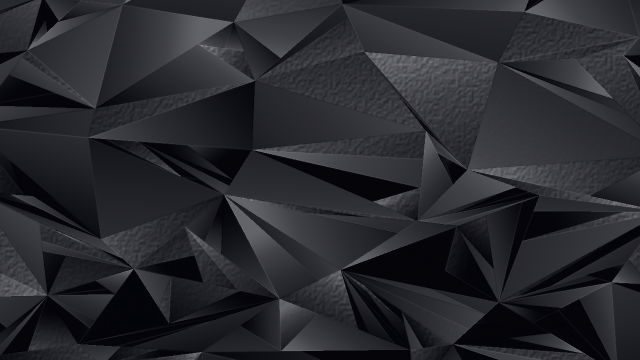
A Shadertoy shader for this background:

```glsl
#define CELL vec2(0.35, 0.195)
#define JITTER 0.43
#define SPLIT_CHANCE 0.62
#define SPLIT_LEVELS 3
#define SHADE_SWING 0.40
#define SEAM_WIDTH 0.0016
#define SEAM_GLOW 0.11
#define GRAIN_SCALE 135.0
#define GRAIN_DEPTH 0.45
#define BAND_SWING 0.25
#define SEED 23.0

float hash(vec2 p) {
    vec3 q = fract(vec3(p.xyx) * vec3(0.1031, 0.1030, 0.0973));
    q += dot(q, q.yzx + 33.33);
    return fract((q.x + q.y) * q.z);
}

float valueNoise(vec2 p) {
    vec2 i = floor(p), f = fract(p);
    f = f * f * (3.0 - 2.0 * f);
    return mix(mix(hash(i), hash(i + vec2(1, 0)), f.x),
               mix(hash(i + vec2(0, 1)), hash(i + vec2(1, 1)), f.x), f.y);
}

float cross2(vec2 a, vec2 b) { return a.x * b.y - a.y * b.x; }

// Positive when p lies left of the line from a to b
float side(vec2 p, vec2 a, vec2 b) { return cross2(b - a, p - a); }

bool inside(vec2 p, vec2 a, vec2 b, vec2 c) {
    return side(p, a, b) >= 0.0 && side(p, b, c) >= 0.0 && side(p, c, a) >= 0.0;
}

vec2 meshVertex(vec2 id) {
    vec2 r = vec2(hash(id + SEED), hash(id + SEED + 51.7));
    return (id + (2.0 * r - 1.0) * JITTER) * CELL;
}

// Finds the triangle of the jittered grid that holds p
void findTriangle(vec2 p, out vec2 a, out vec2 b, out vec2 c) {
    vec2 home = floor(p / CELL);
    a = home * CELL;
    b = a + vec2(CELL.x, 0.0);
    c = a + CELL;
    for (int j = -1; j <= 1; j++)
    for (int i = -1; i <= 1; i++) {
        vec2 id = home + vec2(i, j);
        vec2 v0 = meshVertex(id), v1 = meshVertex(id + vec2(1, 0));
        vec2 v2 = meshVertex(id + vec2(1, 1)), v3 = meshVertex(id + vec2(0, 1));
        bool rising = side(v2, v0, v1) > 0.0 && side(v3, v0, v2) > 0.0;
        bool falling = side(v3, v0, v1) > 0.0 && side(v3, v1, v2) > 0.0;
        // Turn the quad so that its diagonal runs from v0 to v2
        if (!rising || (falling && hash(id + 91.3) > 0.5)) {
            vec2 first = v0;
            v0 = v1; v1 = v2; v2 = v3; v3 = first;
        }
        if (inside(p, v0, v1, v2)) { a = v0; b = v1; c = v2; }
        else if (inside(p, v0, v2, v3)) { a = v0; b = v2; c = v3; }
    }
}

// Cuts the triangle from a corner to the opposite edge, several times
void splitTriangle(vec2 p, inout vec2 a, inout vec2 b, inout vec2 c) {
    for (int level = 0; level < SPLIT_LEVELS; level++) {
        vec2 key = (a + b + c) * 137.0;
        if (hash(key) > SPLIT_CHANCE) break;
        float turn = hash(key + 17.0);
        vec2 first = a;
        if (turn < 0.33) { a = b; b = c; c = first; }
        else if (turn < 0.66) { a = c; c = b; b = first; }
        vec2 cut = mix(a, b, mix(0.25, 0.75, hash(key + 29.0)));
        if (side(p, cut, c) > 0.0) b = cut; else a = cut;
    }
}

// Fine light or dark line along one edge, alike on both sides
float seam(vec2 p, vec2 a, vec2 b) {
    float d = abs(side(p, a, b)) / max(length(b - a), 0.0001);
    float kind = hash((a + b) * 211.0);
    float strength = kind > 0.45 ? SEAM_GLOW * (kind - 0.3) : -0.035;
    return strength * exp(-d * d / (SEAM_WIDTH * SEAM_WIDTH));
}

// Maps an even spread of light to mostly dark tones
float toneCurve(float q) {
    return 0.014 + 0.165 * smoothstep(0.26, 0.82, q)
         + 0.09 * smoothstep(0.70, 0.98, q) + 0.12 * smoothstep(0.88, 1.08, q);
}

vec3 facets(vec2 p) {
    vec2 a, b, c;
    findTriangle(p, a, b, c);
    splitTriangle(p, a, b, c);
    vec2 centre = (a + b + c) / 3.0, key = centre * 411.0;

    // Flat light, broad bands and a gradient across the facet
    float angle = 6.2832 * hash(key + 3.0);
    float reach = max(length(a - centre), max(length(b - centre), length(c - centre)));
    float slope = dot(p - centre, vec2(cos(angle), sin(angle))) / reach;
    float band = BAND_SWING * (valueNoise(centre * vec2(2.0, 5.0) + SEED) - 0.5);
    float light = -0.01 + 0.90 * hash(key) + band;
    light += SHADE_SWING * slope * (0.4 + hash(key + 7.0));
    float tone = toneCurve(light);

    // Rough, embossed surface on some facets
    float rough = smoothstep(0.68, 0.88, hash(key + 13.0));
    vec2 g = p * GRAIN_SCALE;
    float relief = valueNoise(g) - valueNoise(g + vec2(0.45, -0.55));
    tone *= 1.0 + GRAIN_DEPTH * rough * relief;

    tone += seam(p, a, b) + seam(p, b, c) + seam(p, c, a);
    tone = max(tone, 0.010);
    return vec3(tone, tone + 0.002, tone + 0.023);
}

void mainImage(out vec4 fragColor, in vec2 fragCoord) {
    // Average four samples for smooth edges
    vec3 sum = vec3(0.0);
    for (int k = 0; k < 4; k++) {
        vec2 offset = vec2(k % 2, k / 2) * 0.5 - 0.25;
        sum += facets((fragCoord + offset) / iResolution.y);
    }
    fragColor = vec4(sum / 4.0, 1.0);
}
```
